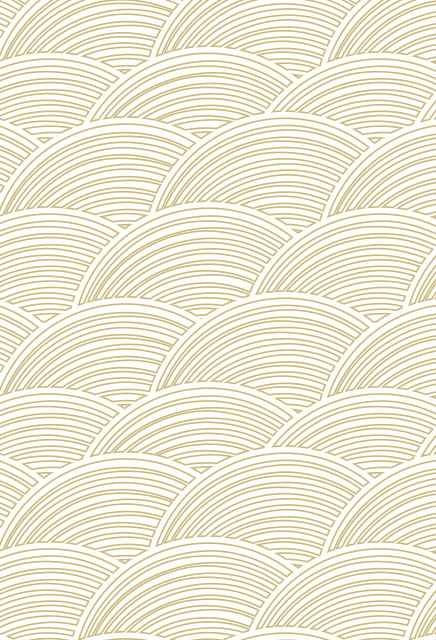
Give the GLSL for this pattern, as a Shadertoy shader.

```glsl
float hash(vec2 p) {
    return fract(sin(dot(p, vec2(127.1, 311.7))) * 43758.5);
}

// One-dimensional gradient noise, about -0.5 to 0.5
float gradientNoise(float x, float seed) {
    float i = floor(x), f = x - i;
    float a = (hash(vec2(i, seed)) * 2.0 - 1.0) * f;
    float b = (hash(vec2(i + 1.0, seed)) * 2.0 - 1.0) * (f - 1.0);
    return mix(a, b, f * f * (3.0 - 2.0 * f));
}

// Rows come in groups of four; the first step of each group is shorter
float rowCrest(float row) {
    float m = mod(row, 4.0);
    return 0.317 + 2.025 * floor(row / 4.0) + 0.544 * m - 0.151 * min(m, 1.0);
}

// Depth below the outer arc, in a family of arcs that flatten inwards.
// y: factor turning a depth difference into a distance
vec2 arcDepth(vec2 q) {
    float b = 0.82 + 0.35 * q.y;
    float depth = -q.y - q.x * q.x / (b + sqrt(max(b * b - 0.3 * q.x * q.x, 0.0)));
    float radius = 0.82 - 0.35 * depth;
    float normalY = (q.y + depth + radius) / radius;
    return vec2(depth, clamp(0.35 + 0.65 * normalY, 0.2, 1.0));
}

// Signed distance to one hand-drawn ribbon of a scale
float ribbon(vec2 arc, float x, float index, float seed) {
    float id = index + seed * 37.0;
    float top = 0.2 + 0.12 * (hash(vec2(id, 3.7)) - 0.5) + 0.26 * gradientNoise(x * 2.1, id + 0.3);
    float bottom = 0.8 + 0.16 * (hash(vec2(id, 8.1)) - 0.5) + 0.3 * gradientNoise(x * 1.9, id + 0.7);
    if (index < 0.5) top = 0.08;
    float t = arc.x / 0.0665 - index;
    return max(top - t, t - bottom) * 0.0665 * arc.y;
}

void mainImage(out vec4 fragColor, in vec2 fragCoord) {
    // One unit is the column step; y runs downwards
    float pixel = 3.87 / iResolution.y;
    vec2 p = vec2(fragCoord.x, iResolution.y - fragCoord.y) * pixel;

    float ink = 0.0;
    float cover = 10.0; // distance to the nearest scale in front
    float nearRow = floor((p.y - 0.317) / 0.506);

    // Front to back: lower rows first, right column first
    for (int j = 2; j >= -2; j--) {
        float row = nearRow + float(j);
        float parity = mod(row, 2.0);
        float startX = 1.26 + 0.463 * parity;
        float nearColumn = floor(p.x - startX);
        for (int k = 1; k >= 0; k--) {
            float column = nearColumn + float(k);
            float odd = mod(column, 2.0);
            vec2 crest = vec2(startX + column + 0.038 * odd, rowCrest(row) + 0.035 * odd);
            vec2 q = vec2(p.x - crest.x, crest.y - p.y);
            float disc = length(q + vec2(0.0, 0.82)) - 0.82;
            vec2 arc = arcDepth(q);

            // Outline the two nearest ribbons, cut off short of the scales in front
            float first = floor(arc.x / 0.0665 - 0.5);
            for (int n = 0; n < 2; n++) {
                float index = first + float(n);
                if (index < 0.0) continue;
                float shape = ribbon(arc, q.x, index, odd + 2.0 * parity + 1.0);
                shape = max(max(shape, disc), 0.038 - cover);
                ink = max(ink, clamp(0.5 + (0.0049 - abs(shape)) / pixel, 0.0, 1.0));
            }
            cover = min(cover, disc);
        }
    }

    fragColor = vec4(mix(vec3(1.0, 1.0, 0.995), vec3(0.79, 0.72, 0.48), ink), 1.0);
}
```
